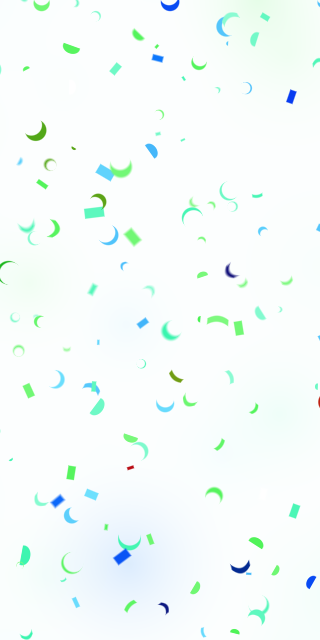
Write a WebGL 1 fragment shader that draws this pattern.

```glsl
precision highp float;

uniform vec2 u_resolution;

const float PIECE_CELL = 1.0 / 7.0;
const float GLOW_CELL = 0.38;
const float PIECE_CHANCE = 0.58;
const vec3 PAPER = vec3(0.988, 0.997, 0.995);

// Three random values per cell and salt
vec3 hash3(vec2 cell, float salt) {
  vec3 p = fract(vec3(cell, salt + 3.7) * vec3(0.1031, 0.1030, 0.0973));
  p += dot(p, p.yxz + 33.33);
  return fract((p.xxy + p.yxx) * p.zyx);
}

vec2 rotate(vec2 p, float angle) {
  float c = cos(angle), s = sin(angle);
  return vec2(c * p.x - s * p.y, s * p.x + c * p.y);
}

// Shape distances
float boxDistance(vec2 p, vec2 halfSize) {
  vec2 d = abs(p) - halfSize;
  return length(max(d, 0.0)) + min(max(d.x, d.y), 0.0);
}

float stripDistance(vec2 p, float size, float bend) {
  p.y += bend * (p.x * p.x / size - 0.4 * size);
  return boxDistance(p, size * vec2(0.9, 0.26)) / (1.0 + 0.5 * bend);
}

float crescentDistance(vec2 p, float size, float thickness) {
  p.y += size * (1.0 - 0.5 * thickness);
  float inner = length(p + vec2(0.0, thickness * size));
  return max(length(p) - size, size - inner);
}

float domeDistance(vec2 p, float size) {
  p.y *= 1.35;
  return max(length(p) - 0.85 * size, -p.y - 0.2 * size);
}

float pieceDistance(vec2 p, float size, float kind, float variety) {
  if (kind < 0.27) return boxDistance(p, size * vec2(0.85, mix(0.32, 0.55, variety)));
  if (kind < 0.50) return stripDistance(p, size, mix(0.25, 0.85, variety));
  if (kind < 0.80) return crescentDistance(p, size, mix(0.22, 0.75, variety));
  return domeDistance(p, size);
}

// Mostly mint, green and sky, with a few dark accents
vec3 confettiColor(float pick, float tone) {
  if (pick < 0.34) return mix(vec3(0.22, 0.96, 0.68), vec3(0.62, 0.99, 0.86), tone);
  if (pick < 0.59) return mix(vec3(0.28, 0.95, 0.32), vec3(0.52, 0.98, 0.52), tone);
  if (pick < 0.76) return mix(vec3(0.25, 0.70, 0.98), vec3(0.50, 0.95, 1.00), tone);
  if (pick < 0.83) return mix(vec3(0.02, 0.12, 0.92), vec3(0.05, 0.52, 1.00), tone);
  if (pick < 0.86) return mix(vec3(0.10, 0.00, 0.42), vec3(0.00, 0.18, 0.58), tone);
  if (pick < 0.91) return mix(vec3(0.72, 0.02, 0.08), vec3(0.78, 0.28, 0.05), tone);
  if (pick < 0.96) return mix(vec3(0.66, 0.55, 0.05), vec3(0.10, 0.72, 0.12), tone);
  return vec3(1.0);
}

// Wide faint tints behind the pieces
vec3 addGlows(vec3 color, vec2 uv) {
  vec2 home = floor(uv / GLOW_CELL);
  for (int j = -1; j <= 1; j++) {
    for (int i = -1; i <= 1; i++) {
      vec2 cell = home + vec2(float(i), float(j));
      vec3 place = hash3(cell, 71.0);
      vec3 look = hash3(cell, 83.0);
      float reach = GLOW_CELL * mix(0.55, 1.0, look.x);
      float fade = max(0.0, 1.0 - length(uv - (cell + place.xy) * GLOW_CELL) / reach);
      float strength = 0.16 * place.z * place.z;
      color = mix(color, confettiColor(look.y * 0.82, look.z), strength * fade * fade);
    }
  }
  return color;
}

// One layer of scattered pieces, each with its own focus
vec3 addConfetti(vec3 color, vec2 uv, float layer) {
  float pixel = 1.0 / u_resolution.x;
  vec2 grid = uv / PIECE_CELL + layer * vec2(0.43, 0.57);
  vec2 home = floor(grid);
  for (int j = -1; j <= 1; j++) {
    for (int i = -1; i <= 1; i++) {
      vec2 cell = home + vec2(float(i), float(j));
      vec3 place = hash3(cell, 11.0 + layer * 29.0);
      vec3 form = hash3(cell, 17.0 + layer * 29.0);
      vec3 look = hash3(cell, 23.0 + layer * 29.0);
      float size = mix(0.007, 0.037, form.x);
      vec2 p = rotate((grid - cell - place.xy) * PIECE_CELL, 6.2832 * form.y);
      float d = pieceDistance(p, size, form.z, fract(form.x * 7.3 + form.y));
      float focus = look.z * look.z;
      float blur = max(0.8 * pixel, mix(0.0015, 0.007, focus * focus));
      float cover = 1.0 - smoothstep(-blur, blur, d);
      cover *= step(place.z, PIECE_CHANCE);
      color = mix(color, confettiColor(look.x, look.y), cover);
    }
  }
  return color;
}

void main() {
  vec2 uv = gl_FragCoord.xy / u_resolution.x;
  vec3 color = addGlows(PAPER, uv);
  color = addConfetti(color, uv, 0.0);
  color = addConfetti(color, uv, 1.0);
  gl_FragColor = vec4(color, 1.0);
}
```
